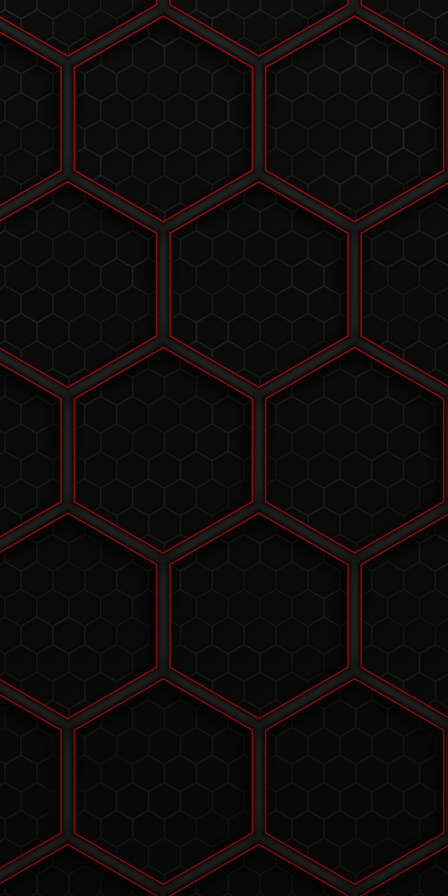
Reproduce this pattern procedurally as a Shadertoy shader.

```glsl
// Nearest centre offset (xy) and distance to the cell border (z), unit pitch
vec3 hexCell(vec2 p) {
    vec2 pitch = vec2(1.0, 1.7320508);
    vec2 a = mod(p, pitch) - 0.5 * pitch;
    vec2 b = mod(p - 0.5 * pitch, pitch) - 0.5 * pitch;
    vec2 q = dot(a, a) < dot(b, b) ? a : b;
    vec2 m = abs(q);
    return vec3(q, 0.5 - max(m.x, dot(m, vec2(0.5, 0.8660254))));
}

// Antialiased stroke around zero distance
float stroke(float d, float halfWidth, float blur) {
    return 1.0 - smoothstep(halfWidth - blur, halfWidth + blur, abs(d));
}

float layeredSines(vec2 p) {
    return 0.5 + 0.25 * sin(p.x * 9.0 + 2.0 * sin(p.y * 5.0))
               + 0.25 * sin(p.y * 13.0 - p.x * 6.0);
}

void mainImage(out vec4 fragColor, in vec2 fragCoord) {
    vec2 p = fragCoord / iResolution.x;
    float height = fragCoord.y / iResolution.y;
    float blur = 0.75 / iResolution.x;

    // Large frame lattice, with six small cells per large pitch
    float frameSize = 0.427;
    float meshSize = frameSize / 6.0;
    vec2 centre = vec2(0.3646, 0.995);
    vec3 frame = hexCell((p - centre) / frameSize);
    float frameDist = frame.z * frameSize;
    vec2 meshPos = (p - centre - vec2(0.038, 0.018)) / meshSize;
    vec3 mesh = hexCell(meshPos);

    // Embossed mesh: pale ridge beside a dark groove
    float light = mix(0.7, 1.25, height);
    float ridge = stroke(mesh.z * meshSize, 0.0017, blur);
    float groove = stroke(hexCell(meshPos + vec2(0.05, -0.07)).z * meshSize, 0.002, blur + 0.002);
    float wear = mix(0.65, 1.1, layeredSines(p * 2.0));
    float tone = 0.04 + 0.006 * dot(mesh.xy, vec2(0.5, -0.8));
    tone = mix(tone, 0.02, 0.6 * groove);
    tone = mix(tone, 0.125 * wear, 0.85 * ridge);

    // Frame shadow falls deeper below the upper and right walls
    vec2 facing = normalize(frame.xy + 1e-5);
    float reach = 0.03 + 0.022 * dot(facing, vec2(0.55, 0.83));
    float shade = smoothstep(0.008, 0.02 + reach, frameDist);
    vec3 color = vec3(tone * light * mix(0.3, 1.0, shade));

    // Red inlay and its faint glow
    float inlay = frameDist - 0.0146;
    color += vec3(0.07, 0.008, 0.01) * exp(-abs(inlay) * 260.0);
    color = mix(color, vec3(0.56, 0.055, 0.075) * mix(0.85, 1.05, height),
                stroke(inlay, 0.0017, blur));

    // Rounded bar, darker where three bars meet
    float across = clamp(frameDist / 0.012, 0.0, 1.0);
    float joint = smoothstep(0.51, 0.57, length(frame.xy));
    float bar = mix(0.035, 0.125, 1.0 - across * across);
    bar += 0.018 * across * dot(facing, vec2(0.3, -0.9));
    bar *= mix(1.0, 0.75, joint) * mix(0.85, 1.1, height);
    color = mix(color, vec3(bar), stroke(frameDist, 0.0118, blur));

    fragColor = vec4(clamp(color, 0.0, 1.0), 1.0);
}
```
